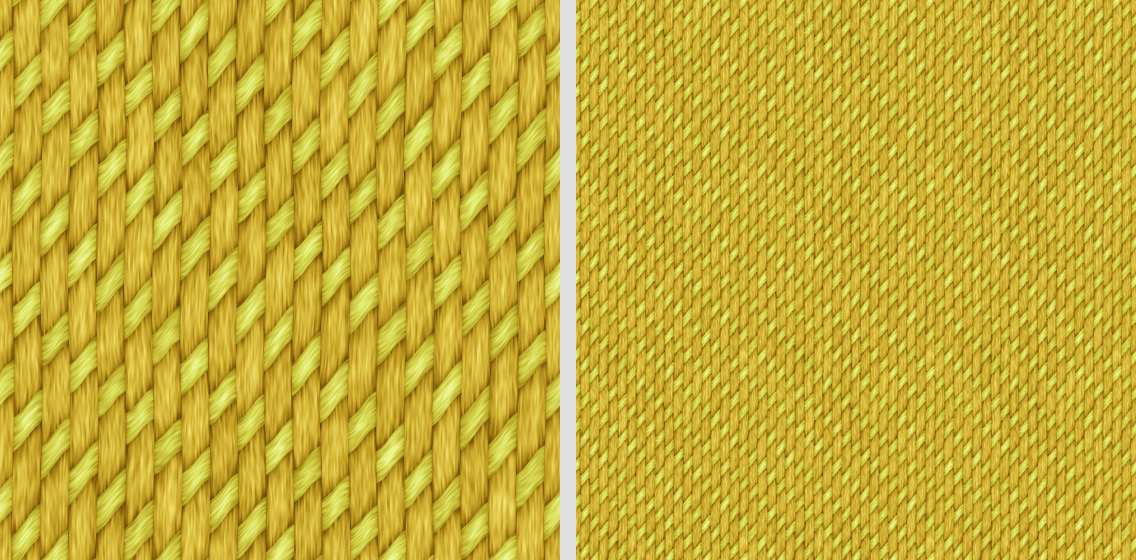
Left, the tile; right, the same tile 3 across and 3 down.
This texture is drawn by a Shadertoy shader. Its source:

```glsl
const float TAU = 6.28318;
const float COLUMNS = 20.0;       // upright bands across
const float ROWS = 5.0;           // weave periods down each band
const float STEP = 0.25;          // period shift from one band to the next
const vec2 ORIGIN = vec2(0.0234, 0.05);
const float SLOPE = 0.26;         // rise of a slanted strand over one band
const float HALF_HEIGHT = 0.148;  // half height of a slanted strand
const float BAND_FIBRES = 19.0;
const float STRAND_FIBRES = 58.0;
const float BAND_CONTRAST = 0.25;
const float STRAND_CONTRAST = 0.20;
const vec3 BAND_TINT = vec3(1.02, 0.98, 0.98);
const vec3 STRAND_TINT = vec3(0.97, 1.04, 1.05);
const int SAMPLES = 3;            // antialiasing grid side

const vec3 STRAW[6] = vec3[6](
    vec3(0.51, 0.38, 0.04), vec3(0.64, 0.52, 0.09), vec3(0.75, 0.64, 0.15),
    vec3(0.83, 0.75, 0.24), vec3(0.89, 0.85, 0.36), vec3(0.95, 0.92, 0.55));

float hash(vec2 p) {
    return fract(sin(dot(p, vec2(127.1, 311.7))) * 43758.5);
}

vec3 straw(float tone) {
    float k = clamp(tone, 0.0, 1.0) * 5.0;
    int i = min(int(k), 4);
    return mix(STRAW[i], STRAW[i + 1], k - float(i)) * (1.0 + 0.9 * clamp(tone, -0.5, 0.0));
}

// Tone of one fibre, varying along its length
float fibre(float id, float along, float seed) {
    float h = hash(vec2(id, seed));
    float waves = sin(along * 15.0 + h * 40.0) + 0.7 * sin(along * 31.0 + h * 97.0);
    return (h - 0.5) * 1.3 + 0.4 * waves;
}

// Bundle of neighbouring fibres, roughly -1 to 1
float fibres(float across, float along, float seed) {
    across += 0.35 * sin(along * 9.0 + seed * TAU);
    float id = floor(across);
    return mix(fibre(id, along, seed), fibre(id + 1.0, along, seed),
               smoothstep(0.0, 1.0, across - id));
}

// Slow drift of the whole weave, periodic over the canvas
vec2 drift(vec2 p) {
    return vec2(0.0022 * sin(TAU * (2.0 * p.y + p.x) + 0.6),
                0.006 * sin(TAU * (p.x + 2.0 * p.y) + 1.0)
              + 0.005 * sin(TAU * (3.0 * p.x - p.y) + 2.0));
}

vec3 weave(vec2 p) {
    p += drift(p) - ORIGIN;
    float column = floor(p.x * COLUMNS);
    float u = p.x * COLUMNS - column - 0.5;
    float y = p.y * ROWS + STEP * column;
    column = mod(column, COLUMNS);
    float ridge = SLOPE * u + 0.012 * sin(TAU * u);
    float side = abs(2.0 * u);

    // Upright band between two strands
    float t = fract(y);
    float seed = hash(vec2(column, mod(floor(y), ROWS)));
    float ends = min(t - ridge, 1.0 + ridge - t) - HALF_HEIGHT;
    float bandTone = 0.62 + 0.08 * (seed - 0.5)
        - 0.52 * exp(-max(ends, 0.0) * 13.0)
        - 0.14 * side * side - 0.32 * pow(side, 12.0)
        + BAND_CONTRAST * fibres(u * BAND_FIBRES, t, seed);

    // Slanted strand crossing over the band
    float row = floor(y + 0.5);
    float d = y - row - ridge;
    seed = hash(vec2(column + 40.0, mod(row, ROWS)));
    float rim = abs(d) / HALF_HEIGHT;
    float glint = exp(-9.0 * u * u - 2.5 * rim * rim);
    float strandTone = 0.60 + 0.08 * (seed - 0.5)
        + (0.2 + 0.14 * seed) * glint
        - 0.12 * side * side - 0.2 * pow(side, 10.0)
        - 0.25 * pow(min(rim, 1.0), 6.0)
        + STRAND_CONTRAST * fibres((d + 0.03 * u) * STRAND_FIBRES, u * 0.5, seed);

    float cover = 1.0 - smoothstep(-0.006, 0.006, abs(d) - HALF_HEIGHT);
    return mix(straw(bandTone) * BAND_TINT, straw(strandTone) * STRAND_TINT, cover);
}

void mainImage(out vec4 fragColor, in vec2 fragCoord) {
    vec3 sum = vec3(0.0);
    for (int j = 0; j < SAMPLES; j++)
        for (int i = 0; i < SAMPLES; i++) {
            vec2 offset = (vec2(i, j) + 0.5) / float(SAMPLES) - 0.5;
            sum += weave((fragCoord + offset) / iResolution.xy);
        }
    fragColor = vec4(sum / float(SAMPLES * SAMPLES), 1.0);
}
```
